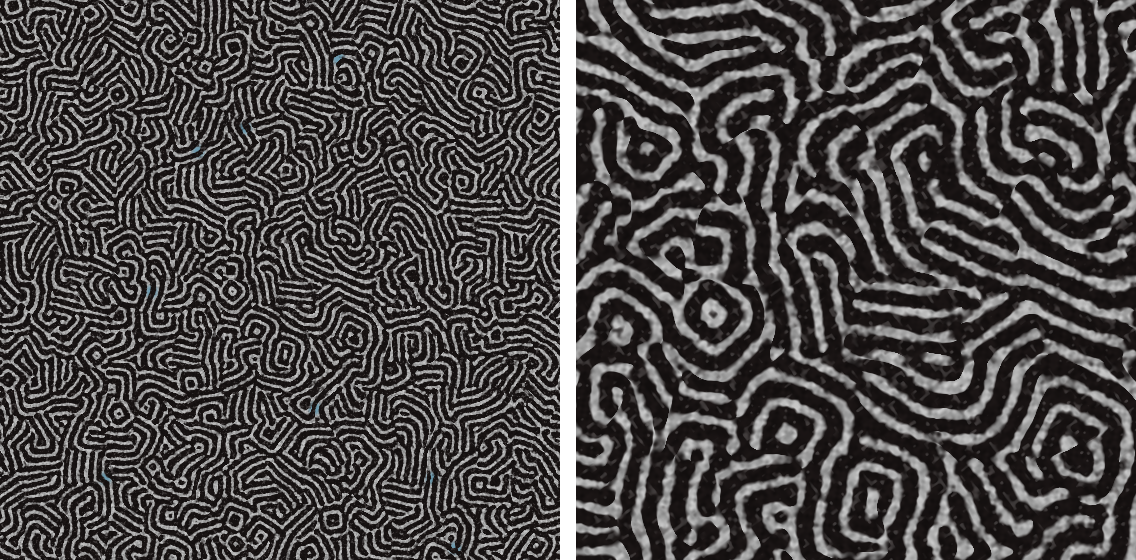
Left, the full canvas; right, a detail of the centre.
Give the GLSL for this pattern, as a Shadertoy shader.

```glsl
const float TAU = 6.2831853;

float hash(vec2 p) {
    return fract(sin(dot(p, vec2(127.1, 311.7))) * 43758.5453);
}

float noise(vec2 p) {
    vec2 i = floor(p), f = fract(p);
    f = f * f * (3.0 - 2.0 * f);
    return mix(mix(hash(i), hash(i + vec2(1, 0)), f.x),
               mix(hash(i + vec2(0, 1)), hash(i + vec2(1, 1)), f.x), f.y);
}

// Patches of bent stripes, blended as complex waves
float labyrinth(vec2 p) {
    vec2 home = floor(p), wave = vec2(0);
    for (int y = -2; y <= 2; y++)
    for (int x = -2; x <= 2; x++) {
        vec2 cell = home + vec2(x, y);
        vec2 jitter = 0.1 + 0.8 * vec2(hash(cell), hash(cell + 17.3));
        vec2 v = p - cell - jitter;
        float window = (0.6 + 0.8 * hash(cell + 29.4)) * exp(-4.5 * dot(v, v));

        // Rounded-square rings whose centre lies beside the patch
        float angle = TAU * hash(cell + 41.7);
        v = mat2(cos(angle), -sin(angle), sin(angle), cos(angle)) * v;
        v += vec2(1.4 * hash(cell + 63.1), 0.6 * hash(cell + 71.9));
        float d = pow(dot(v * v, v * v) + 1e-6, 0.25);

        float turn = hash(cell + 5.9) < 0.5 ? -1.0 : 1.0;
        float phase = turn * TAU * (3.5 * d + hash(cell + 88.2));
        wave += window * vec2(cos(phase), sin(phase));
    }
    return wave.x / (length(wave) + 0.008);
}

void mainImage(out vec4 fragColor, in vec2 fragCoord) {
    vec2 uv = fragCoord / iResolution.y;
    vec2 grit = mat2(0.8, -0.6, 0.6, 0.8) * uv;

    // Bend the paths slightly
    vec2 p = uv * 20.0;
    p += 0.08 * (vec2(noise(p * 2.0), noise(p * 2.0 + 37.0)) - 0.5);

    // Broken lines and crumbly edges
    float grain = noise(grit * 400.0);
    float ridge = labyrinth(p);
    ridge += 0.5 * (noise(grit * 140.0 + 9.0) - 0.5);
    ridge += 0.75 * (noise(grit * 330.0 + 51.0) - 0.5);
    float line = smoothstep(0.02, 0.93, ridge);

    // Sparse bluish strokes
    vec2 patchCell = floor(uv * 24.0);
    float isBlue = step(0.985, hash(patchCell + 3.7));
    float tint = isBlue * smoothstep(0.4, 0.1, length(fract(uv * 24.0) - 0.5));

    // Chalk on dark ground
    vec3 ground = vec3(0.088, 0.07, 0.069) * (0.75 + 0.5 * grain);
    ground += 0.16 * smoothstep(0.65, 0.95, noise(grit * 350.0 + 77.0));
    vec3 chalk = vec3(0.53 + 0.27 * grain);
    chalk = mix(chalk, vec3(0.42, 0.6, 0.68), tint);
    fragColor = vec4(mix(ground, chalk, line), 1.0);
}
```
